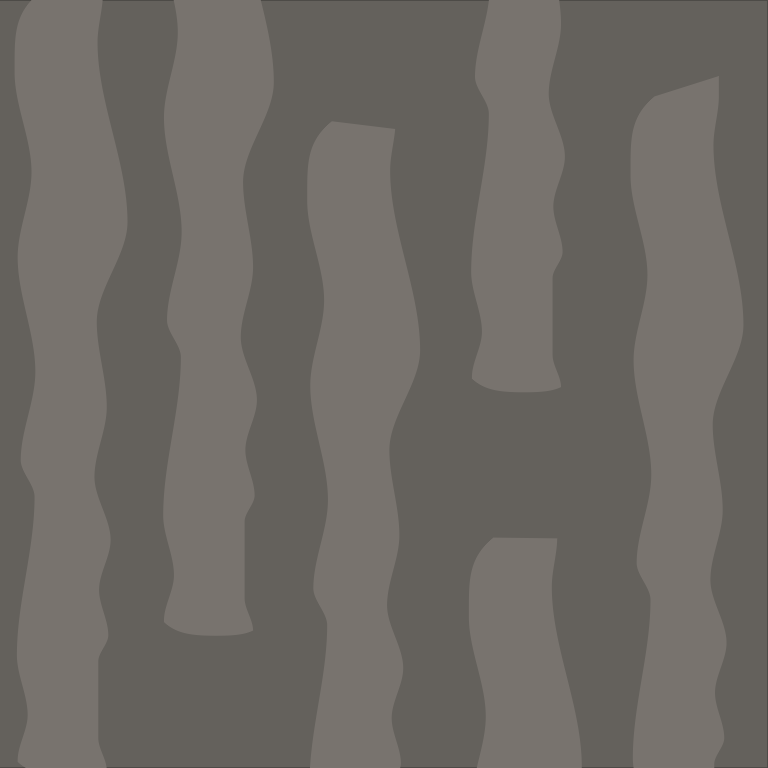
Write a WebGL 1 fragment shader that draws this pattern.

```glsl
precision mediump float;
// Five wavy upright bands, like bark or worn posts, flat on a dark ground.
// One band profile is built from chained smooth ramps on both sides, then
// repeated per column with its own drop and cut angle. Units: percent of canvas.

uniform vec2 u_resolution;

// Left side, measured t down the band; starts with a rounded shoulder
float leftEdge(float t) {
  float x = -0.4 + 3.2 * pow(1.0 - clamp(t / 10.3, 0.0, 1.0), 4.0);
  x += 2.2 * smoothstep(10.3, 23.3, t);
  x -= 1.8 * smoothstep(23.3, 34.4, t);
  x += 2.3 * smoothstep(34.4, 49.3, t);
  x -= 1.9 * smoothstep(49.3, 60.8, t);
  x += 1.8 * smoothstep(60.8, 65.6, t);
  x -= 2.3 * smoothstep(65.6, 86.2, t);
  x += 1.4 * smoothstep(86.2, 94.0, t);
  x -= 1.3 * smoothstep(94.0, 99.9, t);
  return x;
}

// Right side: one wide belly, then shorter ripples and a flared foot
float rightEdge(float t) {
  float x = 11.1 - 0.7 * smoothstep(0.0, 6.4, t);
  x += 3.9 * smoothstep(6.4, 29.8, t);
  x -= 4.0 * smoothstep(29.8, 42.8, t);
  x += 1.3 * smoothstep(42.8, 53.9, t);
  x -= 1.6 * smoothstep(53.9, 63.0, t);
  x += 2.1 * smoothstep(63.0, 71.2, t);
  x -= 1.5 * smoothstep(71.2, 77.7, t);
  x += 1.2 * smoothstep(77.7, 83.6, t);
  x -= 1.3 * smoothstep(83.6, 87.0, t);
  x += 1.1 * smoothstep(97.0, 101.2, t);
  return x;
}

// How far below the canvas top each column's band begins
float bandStart(float column) {
  return column < 0.5 ? -0.9 :
         column < 1.5 ? -19.1 :
         column < 2.5 ? 15.8 :
         column < 3.5 ? 70.0 : 12.5;
}

// Positive inside the band, negative outside
float bandDepth(vec2 p) {
  float column = clamp(floor((p.x + 0.65) / 20.0), 0.0, 4.0);
  float sway = 1.0 - cos(1.5708 * column);
  float x = p.x - (2.3 + 20.05 * column - sway);
  float t = mod(p.y - bandStart(column) + 10.0, 120.8) - 10.0;

  float left = leftEdge(t);
  float right = rightEdge(t);
  float across = clamp((x - left) / (right - left), 0.0, 1.0);

  // Straight slanted cut above, shallow rounded foot below
  float tilt = 1.0 - 0.9 * (column - 2.0) * (column - 2.0);
  float top = tilt * (x - 2.9) / 8.2;
  float foot = 101.9 - 1.8 * pow(1.0 - across, 6.0) - 0.7 * pow(across, 8.0);

  return min(min(x - left, right - x), min(t - top, foot - t));
}

void main() {
  vec2 uv = gl_FragCoord.xy / u_resolution;
  vec2 p = 100.0 * vec2(uv.x, 1.0 - uv.y);
  float pixel = 100.0 / min(u_resolution.x, u_resolution.y);

  // Ground with a hairline dark rim on top, bottom and right
  float rim = min(min(uv.y, 1.0 - uv.y), 1.0 - uv.x);
  vec3 ground = vec3(0.392, 0.380, 0.361) * mix(0.7, 1.0, smoothstep(0.0, 0.002, rim));
  vec3 band = vec3(0.470, 0.451, 0.431);

  float coverage = clamp(bandDepth(p) / pixel + 0.5, 0.0, 1.0);
  gl_FragColor = vec4(mix(ground, band, coverage), 1.0);
}
```
